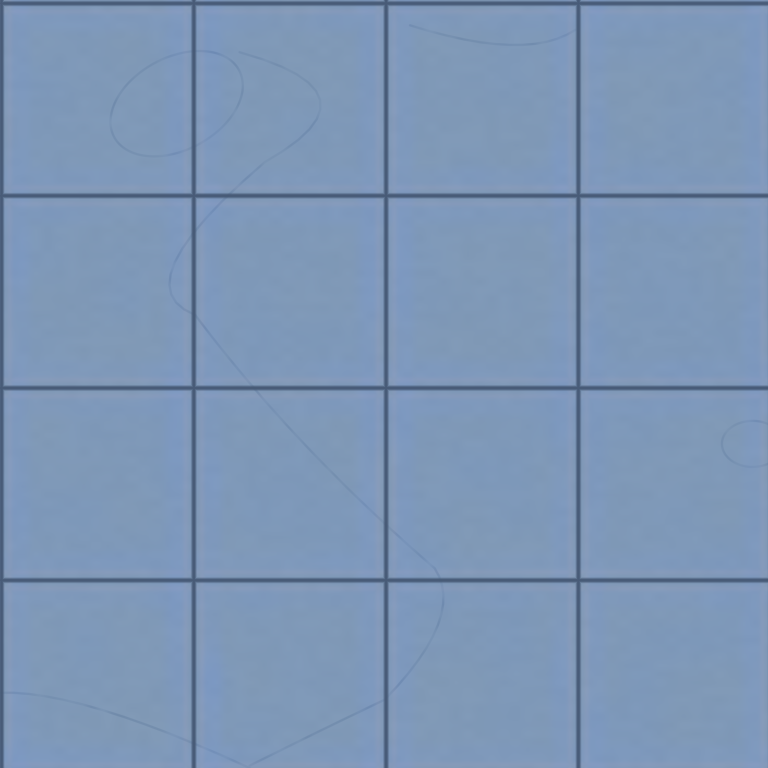
Give the GLSL for this pattern, as a WebGL 1 fragment shader.

```glsl
precision highp float;
uniform vec2 u_resolution;

float hash(vec2 p) {
  p = fract(p * vec2(0.1031, 0.1137));
  p += dot(p, p.yx + 33.33);
  return fract((p.x + p.y) * p.x * 7.13);
}

float noise(vec2 p) {
  vec2 i = floor(p), f = fract(p);
  f = f * f * (3.0 - 2.0 * f);
  return mix(mix(hash(i), hash(i + vec2(1.0, 0.0)), f.x),
             mix(hash(i + vec2(0.0, 1.0)), hash(i + 1.0), f.x), f.y);
}

float segmentDistance(vec2 p, vec2 a, vec2 b) {
  vec2 ab = b - a;
  return length(p - a - ab * clamp(dot(p - a, ab) / dot(ab, ab), 0.0, 1.0));
}

// Distance to a quadratic curve, walked in short segments
float curveDistance(vec2 p, vec2 a, vec2 b, vec2 c) {
  float d = 1.0;
  vec2 last = a;
  for (int i = 1; i <= 12; i++) {
    float t = float(i) / 12.0;
    vec2 next = mix(mix(a, b, t), mix(b, c, t), t);
    d = min(d, segmentDistance(p, last, next));
    last = next;
  }
  return d;
}

float ellipseDistance(vec2 p, vec2 radii) {
  float k = length(p / radii);
  return abs(k * (k - 1.0) / max(length(p / (radii * radii)), 0.001));
}

// Wandering hairline scratches
float scratchDistance(vec2 p) {
  float d = curveDistance(p, vec2(0.312, 0.932), vec2(0.505, 0.879), vec2(0.345, 0.789));
  d = min(d, curveDistance(p, vec2(0.345, 0.789), vec2(0.156, 0.628), vec2(0.254, 0.59)));
  d = min(d, curveDistance(p, vec2(0.254, 0.59), vec2(0.384, 0.417), vec2(0.566, 0.26)));
  d = min(d, curveDistance(p, vec2(0.566, 0.26), vec2(0.607, 0.198), vec2(0.501, 0.089)));
  d = min(d, curveDistance(p, vec2(0.501, 0.089), vec2(0.417, 0.049), vec2(0.325, 0.003)));
  d = min(d, curveDistance(p, vec2(0.0, 0.098), vec2(0.104, 0.102), vec2(0.325, 0.0)));
  d = min(d, curveDistance(p, vec2(0.534, 0.967), vec2(0.686, 0.919), vec2(0.749, 0.961)));
  vec2 q = p - vec2(0.23, 0.865);
  q = vec2(0.88 * q.x + 0.47 * q.y, 0.88 * q.y - 0.47 * q.x);
  d = min(d, ellipseDistance(q, vec2(0.092, 0.06)));
  return min(d, ellipseDistance(p - vec2(0.98, 0.422), vec2(0.04, 0.03)));
}

void main() {
  vec2 p = gl_FragCoord.xy / u_resolution;
  float px = 1.0 / min(u_resolution.x, u_resolution.y);

  // Signed offset from the nearest grid line on each axis
  vec2 offset = (fract((p - vec2(0.002, 0.9955)) * 3.994 + 0.5) - 0.5) / 3.994;
  vec2 dist = abs(offset);

  // Painted face with soft mottling
  vec3 color = vec3(0.497, 0.598, 0.72);
  color += (noise(p * 18.0) - 0.5) * vec3(0.012, 0.004, -0.016);
  color += (noise(p * vec2(64.0, 90.0)) - 0.5) * 0.012;

  // Bluer bands beside the lines, then a pale rim hugging them
  vec2 band = smoothstep(0.006, 0.018, dist) * (1.0 - smoothstep(0.026, 0.046, dist));
  float patchy = 0.4 + 0.6 * noise(p * 14.0 + 5.0);
  color += vec3(-0.006, 0.0, 0.032) * max(band.x, band.y * 0.6) * patchy;
  vec2 rim = exp(-pow((dist - 0.0105) / 0.004, vec2(2.0)));
  color += vec3(0.025, 0.006, 0.006) * max(rim.x, rim.y);

  // Faint, broken scratches
  float scratch = 1.0 - smoothstep(0.0005, 0.0012 + px, scratchDistance(p));
  color -= vec3(0.06, 0.055, 0.045) * scratch * (0.3 + 0.7 * noise(p * 75.0));

  // Dark soft-edged grid lines
  vec2 line = 1.0 - smoothstep(vec2(0.0006), vec2(0.0042 + 0.5 * px), dist);
  color = mix(color, vec3(0.27, 0.345, 0.455), max(line.x, line.y) * 0.95);

  gl_FragColor = vec4(color, 1.0);
}
```
